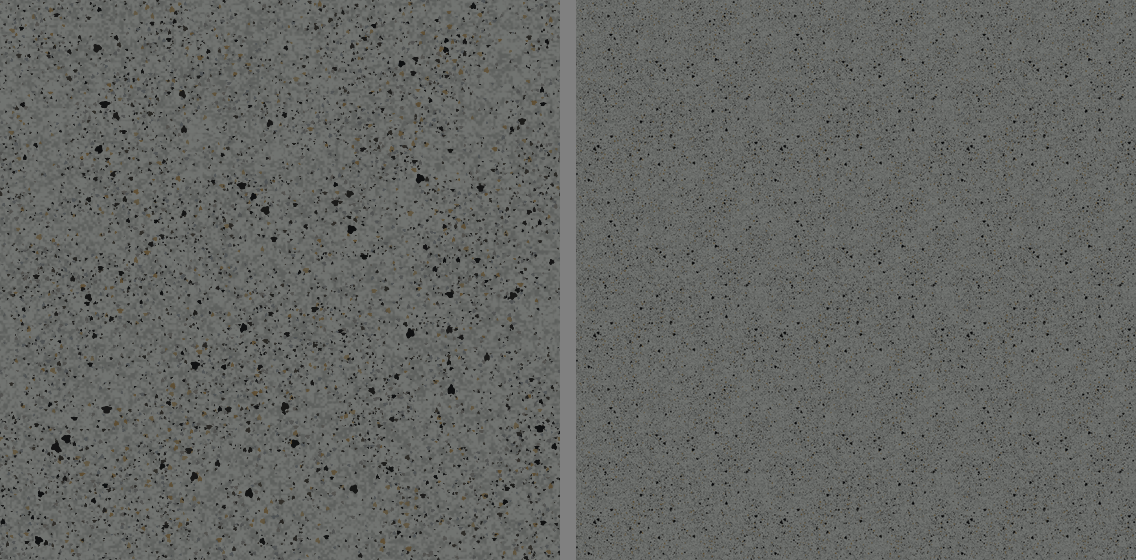
Left: one tile. Right: repeated 3 by 3.
Give the GLSL for this texture, as a WebGL 1 fragment shader.

```glsl
precision highp float;
// Seamless grey speckled stone with black, slate and tan grains.
uniform vec2 u_resolution;

const vec3 LIGHT_STONE = vec3(0.445, 0.453, 0.442);
const vec3 DARK_STONE = vec3(0.368, 0.378, 0.368);
const vec3 WARM_GREY = vec3(0.31, 0.30, 0.285);
const vec3 SLATE = vec3(0.29, 0.31, 0.325);
const vec3 TAN = vec3(0.38, 0.33, 0.23);
const vec3 OCHRE = vec3(0.36, 0.27, 0.13);
const vec3 BROWN_BLACK = vec3(0.20, 0.19, 0.17);
const vec3 BLACK = vec3(0.05, 0.055, 0.06);

float hash(vec2 p, float seed) {
  return fract(sin(dot(p, vec2(127.1, 311.7)) + seed * 74.7) * 43758.5453);
}

// Value noise that wraps after a whole number of cells.
float wrapNoise(vec2 uv, float cells, float seed) {
  vec2 p = uv * cells;
  vec2 i = floor(p);
  vec2 f = fract(p);
  f = f * f * (3.0 - 2.0 * f);
  vec2 a = mod(i, cells);
  vec2 b = mod(i + 1.0, cells);
  float low = mix(hash(a, seed), hash(vec2(b.x, a.y), seed), f.x);
  float high = mix(hash(vec2(a.x, b.y), seed), hash(b, seed), f.x);
  return mix(low, high, f.y);
}

// Signed distance to a lumpy, stretched grain, in cell units.
float grainDistance(vec2 d, float radius, float turn, float stretch) {
  float c = cos(turn);
  float s = sin(turn);
  d = vec2(c * d.x + s * d.y, (c * d.y - s * d.x) * stretch);
  float angle = atan(d.y, d.x + 0.00001);
  float lump = 1.0 + 0.16 * sin(3.0 * angle + turn * 5.0)
                   + 0.10 * sin(5.0 * angle + turn * 9.0);
  return length(d) - radius * lump;
}

// Scattered grains: x is coverage, y is a random tone per grain.
vec2 grains(vec2 uv, float cells, float density, vec2 radii, float pixel, float seed) {
  vec2 home = floor(uv * cells);
  vec2 local = fract(uv * cells);
  float edge = 0.6 * pixel * cells;
  vec2 result = vec2(0.0);
  for (int y = -1; y <= 1; y++) {
    for (int x = -1; x <= 1; x++) {
      vec2 offset = vec2(float(x), float(y));
      vec2 id = mod(home + offset, cells);
      float cluster = 0.35 + 1.3 * wrapNoise(id / cells, 14.0, 3.0);
      if (hash(id, seed) < density * cluster) {
        vec2 center = offset + vec2(hash(id, seed + 1.0), hash(id, seed + 2.0));
        float size = hash(id, seed + 3.0);
        float radius = mix(radii.x, radii.y, size * size);
        float turn = 6.2832 * hash(id, seed + 4.0);
        float stretch = mix(1.0, 1.6, hash(id, seed + 5.0));
        float dist = grainDistance(local - center, radius, turn, stretch);
        float cover = 1.0 - smoothstep(-edge, edge, dist);
        if (cover > result.x) result = vec2(cover, hash(id, seed + 6.0));
      }
    }
  }
  return result;
}

// Lays grains over a colour, each tinted between two tones.
vec3 sprinkle(vec3 color, vec2 grain, vec3 toneA, vec3 toneB, float opacity) {
  return mix(color, mix(toneA, toneB, grain.y), grain.x * opacity);
}

void main() {
  vec2 uv = gl_FragCoord.xy / u_resolution;
  float pixel = 1.0 / min(u_resolution.x, u_resolution.y);

  // Fine mottled ground.
  float mottle = 0.55 * wrapNoise(uv, 256.0, 11.0)
               + 0.30 * wrapNoise(uv, 120.0, 12.0)
               + 0.15 * wrapNoise(uv, 40.0, 13.0);
  vec3 color = mix(DARK_STONE, LIGHT_STONE, smoothstep(0.22, 0.66, mottle));

  // Faint grey and tan grains.
  color = sprinkle(color, grains(uv, 110.0, 0.26, vec2(0.20, 0.46), pixel, 20.0),
                   WARM_GREY, SLATE, 0.8);
  color = sprinkle(color, grains(uv, 72.0, 0.13, vec2(0.16, 0.38), pixel, 30.0),
                   TAN, OCHRE, 0.75);

  // Black grains, from dust to the largest chips.
  color = sprinkle(color, grains(uv, 160.0, 0.13, vec2(0.22, 0.42), pixel, 40.0),
                   BLACK, BROWN_BLACK, 0.95);
  color = sprinkle(color, grains(uv, 64.0, 0.18, vec2(0.13, 0.32), pixel, 50.0),
                   BLACK, BROWN_BLACK, 1.0);
  color = sprinkle(color, grains(uv, 26.0, 0.14, vec2(0.12, 0.23), pixel, 60.0),
                   BLACK, mix(BLACK, BROWN_BLACK, 0.4), 1.0);

  gl_FragColor = vec4(color, 1.0);
}
```
